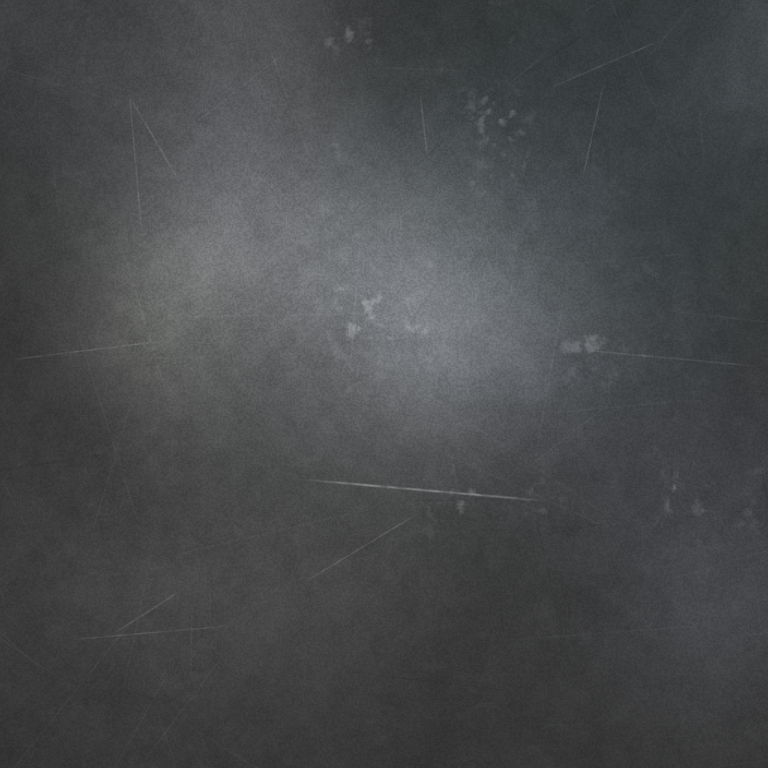
Reproduce this texture procedurally as a Shadertoy shader.

```glsl
const vec3 BASE = vec3(0.203, 0.204, 0.203);
const float GRAIN_CELLS = 512.0;
const float GRAIN_AMOUNT = 0.17;
const float CLOUD_AMOUNT = 0.16;
const float SCRATCH_WIDTH = 0.0009;
const float SCRATCH_LIGHT = 0.10;
const int FINE_SCRATCHES = 70;
const float FINE_LIGHT = 0.035;
const float SPECK_LIGHT = 0.13;

// Long scratches: start.xy, end.xy
const int LONG_SCRATCHES = 11;
const vec4 LONG_LINES[LONG_SCRATCHES] = vec4[LONG_SCRATCHES](
    vec4(0.39, 0.376, 0.72, 0.347), vec4(0.71, 0.883, 0.866, 0.95),
    vec4(0.01, 0.531, 0.22, 0.557), vec4(0.168, 0.885, 0.185, 0.69),
    vec4(0.168, 0.875, 0.236, 0.76), vec4(0.39, 0.238, 0.55, 0.335),
    vec4(0.09, 0.167, 0.31, 0.186), vec4(0.145, 0.173, 0.24, 0.234),
    vec4(0.75, 0.545, 1.0, 0.522), vec4(0.547, 0.88, 0.557, 0.79),
    vec4(0.788, 0.90, 0.757, 0.76));

float hash(vec2 p) {
    vec3 q = fract(p.xyx * 0.1031);
    q += dot(q, q.yzx + 33.33);
    return fract((q.x + q.y) * q.z);
}

float valueNoise(vec2 p) {
    vec2 cell = floor(p), f = fract(p);
    f = f * f * (3.0 - 2.0 * f);
    return mix(mix(hash(cell), hash(cell + vec2(1, 0)), f.x),
               mix(hash(cell + vec2(0, 1)), hash(cell + vec2(1, 1)), f.x), f.y);
}

float fbm(vec2 p) {
    float sum = 0.0, amp = 0.5;
    for (int i = 0; i < 5; i++) {
        sum += amp * valueNoise(p);
        p = mat2(1.6, 1.2, -1.2, 1.6) * p + 17.0;
        amp *= 0.5;
    }
    return sum;
}

float glow(vec2 p, vec2 centre, vec2 radius) {
    vec2 d = (p - centre) / radius;
    return exp(-dot(d, d));
}

// Tapered line; its coverage fades when thinner than a pixel
float scratch(vec2 p, vec2 a, vec2 b, float width) {
    vec2 ab = b - a;
    float t = clamp(dot(p - a, ab) / dot(ab, ab), 0.0, 1.0);
    float soft = max(width, 1.0 / iResolution.y);
    float line = 1.0 - smoothstep(0.0, soft * 1.5, length(p - a - ab * t));
    return line * width / soft * smoothstep(0.0, 0.15, t) * smoothstep(1.0, 0.8, t);
}

vec3 broadLight(vec2 p) {
    vec3 c = BASE;
    c += vec3(0.214, 0.219, 0.228) * glow(p, vec2(0.48, 0.63), vec2(0.26, 0.20));
    c += vec3(0.097, 0.099, 0.108) * glow(p, vec2(0.62, 0.54), vec2(0.16, 0.14));
    c += vec3(0.108, 0.112, 0.101) * glow(p, vec2(0.21, 0.59), vec2(0.11, 0.13));
    c += vec3(0.078, 0.077, 0.084) * glow(p, vec2(0.28, 0.73), vec2(0.16, 0.15));
    c += vec3(0.090, 0.093, 0.100) * glow(p, vec2(0.30, 0.97), vec2(0.14, 0.20));
    c += vec3(0.066, 0.068, 0.082) * glow(p, vec2(0.93, 0.23), vec2(0.17, 0.17));
    c += vec3(0.070, 0.071, 0.070) * glow(p, vec2(0.32, 0.26), vec2(0.28, 0.20));
    c += vec3(0.060, 0.065, 0.070) * glow(p, vec2(1.00, 0.95), vec2(0.09, 0.16));
    c += vec3(0.040, 0.044, 0.052) * glow(p, vec2(0.03, 0.98), vec2(0.16, 0.20));
    c += vec3(0.005, 0.030, 0.038) * glow(p, vec2(0.80, 0.83), vec2(0.30, 0.30));
    c += vec3(0.020, 0.022, 0.032) * glow(p, vec2(0.88, 0.44), vec2(0.20, 0.13));
    return c;
}

// Worn patches where pale flecks gather
float wornMask(vec2 p) {
    float m = glow(p, vec2(0.65, 0.86), vec2(0.04, 0.12));
    m += glow(p, vec2(0.88, 0.36), vec2(0.10, 0.05));
    m += glow(p, vec2(0.63, 0.345), vec2(0.09, 0.03));
    m += glow(p, vec2(0.44, 0.79), vec2(0.03, 0.04));
    m += glow(p, vec2(0.455, 0.94), vec2(0.03, 0.04));
    m += glow(p, vec2(0.78, 0.58), vec2(0.07, 0.06));
    m += glow(p, vec2(0.49, 0.59), vec2(0.06, 0.06));
    return min(m, 1.0);
}

void mainImage(out vec4 fragColor, in vec2 fragCoord) {
    vec2 p = fragCoord / iResolution.xy;
    vec3 color = broadLight(p);

    // Grime and grain scale with the light beneath
    float grime = fbm(p * 9.0) - 0.48;
    float mottle = fbm(p * 45.0 + 60.0) - 0.48;
    float grain = valueNoise(p * GRAIN_CELLS) - 0.5;
    color *= 1.0 + CLOUD_AMOUNT * (grime + mottle) + GRAIN_AMOUNT * grain;

    // Pale flecks
    float fleck = smoothstep(0.52, 0.78, fbm(p * 75.0 + 9.0));
    float patchy = smoothstep(0.38, 0.65, fbm(p * 20.0 + 31.0));
    color += SPECK_LIGHT * fleck * patchy * (0.12 + wornMask(p));

    // Long scratches, broken up along their length
    float wear = 0.4 + 0.9 * valueNoise(p * 90.0);
    for (int i = 0; i < LONG_SCRATCHES; i++) {
        vec4 s = LONG_LINES[i];
        float weight = i == 0 ? 2.0 : 1.0;
        color += SCRATCH_LIGHT * weight * wear * scratch(p, s.xy, s.zw, SCRATCH_WIDTH * weight);
    }

    // Scattered hairlines, some pale and some dark
    for (int i = 0; i < FINE_SCRATCHES; i++) {
        float id = float(i);
        vec2 start = vec2(hash(vec2(id, 3.0)), hash(vec2(id, 11.0))) * 1.1 - 0.05;
        float angle = 6.2832 * hash(vec2(id, 23.0));
        float span = mix(0.06, 0.32, hash(vec2(id, 37.0)));
        float tone = hash(vec2(id, 51.0)) < 0.3 ? -0.7 : 1.0;
        vec2 end = start + span * vec2(cos(angle), sin(angle));
        color += FINE_LIGHT * tone * wear * scratch(p, start, end, SCRATCH_WIDTH);
    }

    fragColor = vec4(clamp(color, 0.0, 1.0), 1.0);
}
```
